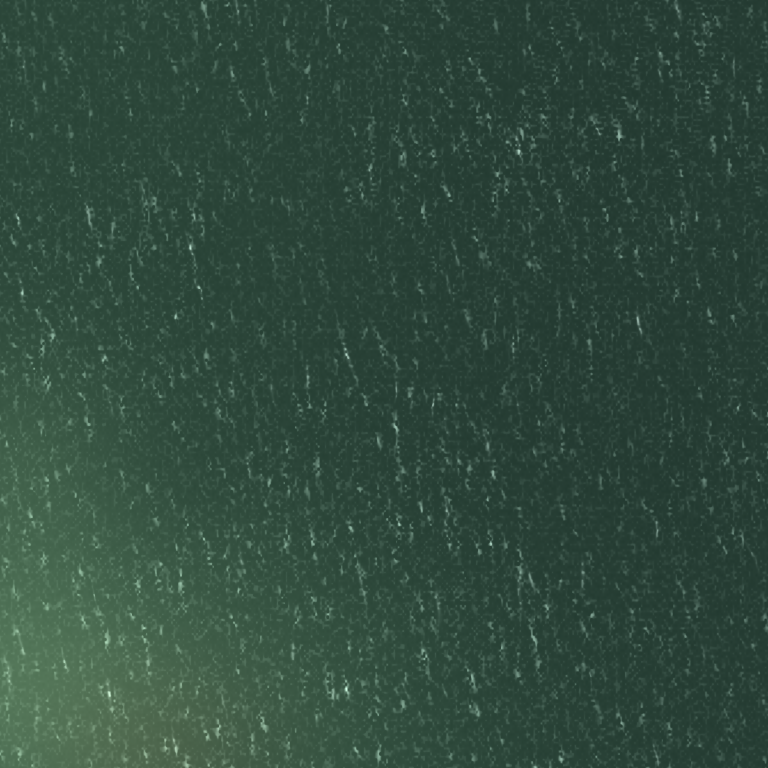
This texture is drawn by a WebGL 1 fragment shader. Its source:

```glsl
precision highp float;
uniform vec2 u_resolution;

// Water and light colours
const vec3 DEEP = vec3(0.147, 0.236, 0.200);
const vec3 OPEN = vec3(0.180, 0.290, 0.233);
const vec3 SHOAL = vec3(0.325, 0.465, 0.350);
const vec3 SILT = vec3(0.040, 0.008, 0.000);
const vec3 SHEEN = vec3(0.350, 0.390, 0.370);
const vec3 SPARKLE = vec3(0.500, 0.530, 0.520);

// Crest spacing and radii, in canvas widths
const vec2 RIPPLE_CELL = vec2(0.0185, 0.0270);
const vec2 RIPPLE_SIZE = vec2(0.0031, 0.0115);
const vec2 STREAK_CELL = vec2(0.0450, 0.0600);
const vec2 STREAK_SIZE = vec2(0.0020, 0.0160);
const vec2 GRAIN_FREQ = vec2(335.0, 275.0);
const float SLANT = 0.13;
const float SLANT_SPREAD = 0.45;
const float BEND = 0.012;
const float MOTTLE = 0.030;
const float DUST = 0.16;

float hash(vec2 p) {
  return fract(sin(dot(p, vec2(127.1, 311.7))) * 43758.5453);
}

float noise(vec2 p) {
  vec2 i = floor(p);
  vec2 f = fract(p);
  f = f * f * (3.0 - 2.0 * f);
  float low = mix(hash(i), hash(i + vec2(1.0, 0.0)), f.x);
  float high = mix(hash(i + vec2(0.0, 1.0)), hash(i + vec2(1.0, 1.0)), f.x);
  return mix(low, high, f.y);
}

float fbm(vec2 p) {
  float sum = 0.0;
  float amplitude = 0.5;
  for (int i = 0; i < 4; i++) {
    sum += amplitude * noise(p);
    p = mat2(1.6, 1.2, -1.2, 1.6) * p + 17.3;
    amplitude *= 0.5;
  }
  return sum / 0.9375;
}

float blob(vec2 p, vec2 center, vec2 radius) {
  vec2 d = (p - center) / radius;
  return exp(-dot(d, d));
}

// Dark open water, brightening over a shoal at the lower left
vec3 waterColor(vec2 uv) {
  vec2 p = uv + 0.08 * (vec2(fbm(uv * 3.0), fbm(uv * 3.0 + 40.0)) - 0.5);
  float haze = smoothstep(0.85, 0.0, p.x) * 0.8;
  haze += smoothstep(0.45, 0.0, p.y) * smoothstep(1.2, 0.4, p.x) * 0.6;
  float shoal = blob(p, vec2(-0.02, 0.10), vec2(0.28, 0.26));
  shoal += 0.28 * blob(p, vec2(0.0, 0.43), vec2(0.15, 0.13));
  shoal += 0.16 * blob(p, vec2(0.35, 0.05), vec2(0.22, 0.20));
  vec3 color = mix(DEEP, OPEN, min(haze, 1.0));
  color = mix(color, SHOAL, min(shoal, 1.0));
  return color + SILT * blob(p, vec2(0.20, 0.0), vec2(0.16, 0.14));
}

// One jittered, slanted crest per cell; higher rarity leaves fewer strong ones
float crests(vec2 p, vec2 cell, vec2 size, float rarity, float seed) {
  vec2 home = floor(p / cell);
  float sum = 0.0;
  for (int j = -1; j <= 1; j++) {
    for (int i = -1; i <= 1; i++) {
      vec2 id = home + vec2(float(i), float(j));
      vec2 key = id + seed;
      vec2 jitter = vec2(hash(key), hash(key + 19.7));
      vec2 d = p - (id + jitter) * cell;
      d.x += d.y * SLANT_SPREAD * (hash(key + 41.3) - 0.4);
      d /= size * mix(0.65, 1.25, hash(key + 63.1));
      sum += pow(hash(key + 87.9), rarity) * exp(-dot(d, d));
    }
  }
  return sum;
}

void main() {
  vec2 uv = gl_FragCoord.xy / u_resolution;

  // Slanted, slightly wavy space for the crests
  float bend = fbm(uv * vec2(14.0, 22.0) + 5.0) - 0.5;
  vec2 q = vec2(uv.x + SLANT * uv.y + BEND * bend, uv.y);

  // Fine grain that breaks the crests into glints
  float grain = 0.7 * noise(uv * GRAIN_FREQ);
  grain += 0.3 * noise(uv * GRAIN_FREQ * 0.57 + 31.0);
  float facets = smoothstep(0.34, 0.78, grain);

  // Dense faint ripples and rare bright streaks, stirred by wind
  float wind = smoothstep(0.25, 0.75, fbm(uv * 5.0 + 70.0));
  float ripple = crests(q, RIPPLE_CELL, RIPPLE_SIZE, 1.6, 3.0);
  float streak = crests(q, STREAK_CELL, STREAK_SIZE, 7.0, 211.0);
  float dust = DUST * smoothstep(0.55, 0.90, grain);

  vec3 color = waterColor(uv);
  color += MOTTLE * (grain - 0.5);
  color += SHEEN * (ripple * facets + dust) * mix(0.60, 1.10, wind);
  color += SPARKLE * streak * mix(0.25, 1.0, facets);
  gl_FragColor = vec4(clamp(color, 0.0, 1.0), 1.0);
}
```
